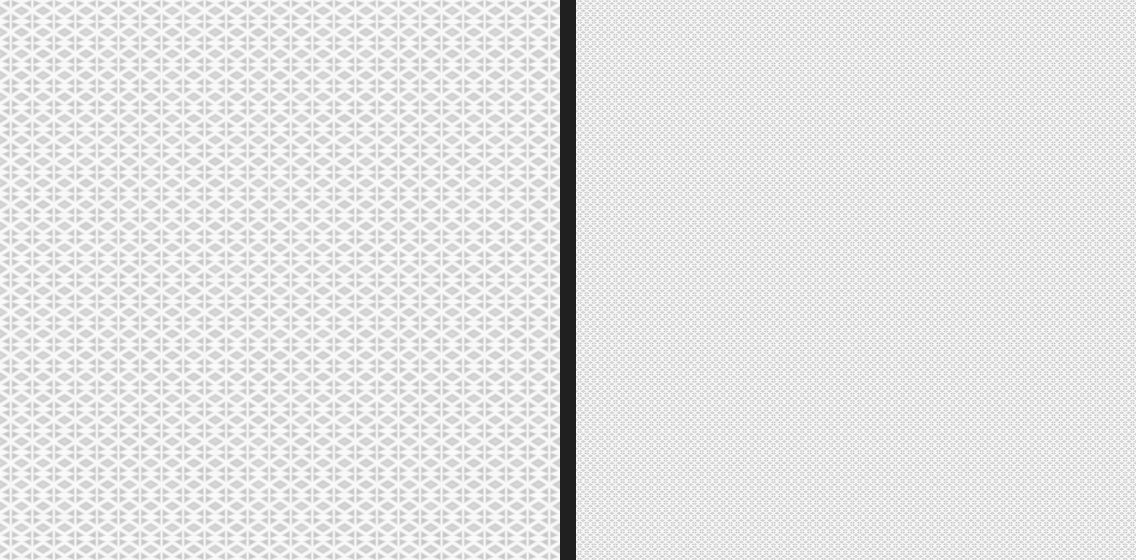
Left, the tile; right, the same tile 3 across and 3 down.
This pattern is drawn by a three.js fragment shader. Its source:

```glsl
varying vec2 vUv;

const float REPEATS = 26.0;
const vec3 PAPER = vec3(0.975);
const vec3 DIAMOND_CORE = vec3(0.845);
const vec3 DIAMOND_RIM = vec3(0.81);
const vec3 WEDGE = vec3(0.785);

// Lengths in units of one repeat
const vec2 DIAMOND_HALF = vec2(0.37, 0.215);
const vec2 WEDGE_TIP = vec2(0.11, 0.355);
const vec2 WEDGE_LOW = vec2(0.445, 0.155);
const vec2 WEDGE_HIGH = vec2(0.445, 0.482);
const float ROUNDING = 0.04;
const float SOFTNESS = 0.06;

const float GRAIN_PER_REPEAT = 4.0;
const float GRAIN = 0.014;
const float TONE_VARIATION = 0.012;

float hash(vec2 p) {
  vec3 q = fract(p.xyx * vec3(0.1031, 0.1030, 0.0973));
  q += dot(q, q.yzx + 33.33);
  return fract((q.x + q.y) * q.z);
}

float wrappedNoise(vec2 p, float period) {
  vec2 i = floor(p);
  vec2 f = smoothstep(0.0, 1.0, fract(p));
  vec2 a = mod(i, period);
  vec2 b = mod(i + 1.0, period);
  return mix(mix(hash(a), hash(vec2(b.x, a.y)), f.x),
             mix(hash(vec2(a.x, b.y)), hash(b), f.x), f.y);
}

float smoothMax(float a, float b) {
  float h = max(ROUNDING - abs(a - b), 0.0) / ROUNDING;
  return max(a, b) + 0.25 * h * h * ROUNDING;
}

// Signed distance to the line from a to b, negative on its left
float edgeDistance(vec2 p, vec2 a, vec2 b) {
  vec2 d = normalize(b - a);
  return dot(p - a, vec2(d.y, -d.x));
}

float diamondDistance(vec2 q) {
  float slanted = edgeDistance(q, vec2(DIAMOND_HALF.x, 0.0), vec2(0.0, DIAMOND_HALF.y));
  return smoothMax(slanted, q.x - DIAMOND_HALF.x + 0.03);
}

float wedgeDistance(vec2 q) {
  float low = edgeDistance(q, WEDGE_TIP, WEDGE_LOW);
  float base = edgeDistance(q, WEDGE_LOW, WEDGE_HIGH);
  float high = edgeDistance(q, WEDGE_HIGH, WEDGE_TIP);
  return smoothMax(smoothMax(low, high), base);
}

void main() {
  // Diamonds sit on the left edge and halfway up each repeat
  vec2 grid = vUv * REPEATS + vec2(0.5, 0.0);
  vec2 cell = mod(floor(grid), REPEATS);
  vec2 folded = abs(fract(grid) - 0.5);
  float blur = max(SOFTNESS, fwidth(vUv.y) * REPEATS * 0.75);

  float diamond = diamondDistance(folded);
  float wedge = wedgeDistance(folded);

  // Diamond with a paler core, and four wedges beside the upright bars
  vec3 diamondColor = mix(DIAMOND_RIM, DIAMOND_CORE, smoothstep(0.06, 0.14, -diamond));
  float tone = (hash(cell) - 0.5) * TONE_VARIATION;
  vec3 color = PAPER;
  color = mix(color, diamondColor + tone, 1.0 - smoothstep(-blur, blur, diamond));
  color = mix(color, WEDGE + tone, 1.0 - smoothstep(-blur, blur, wedge));

  // Faint grain
  float grain = wrappedNoise(vUv * REPEATS * GRAIN_PER_REPEAT, REPEATS * GRAIN_PER_REPEAT);
  color += (grain - 0.5) * GRAIN;

  gl_FragColor = vec4(color, 1.0);
}
```
